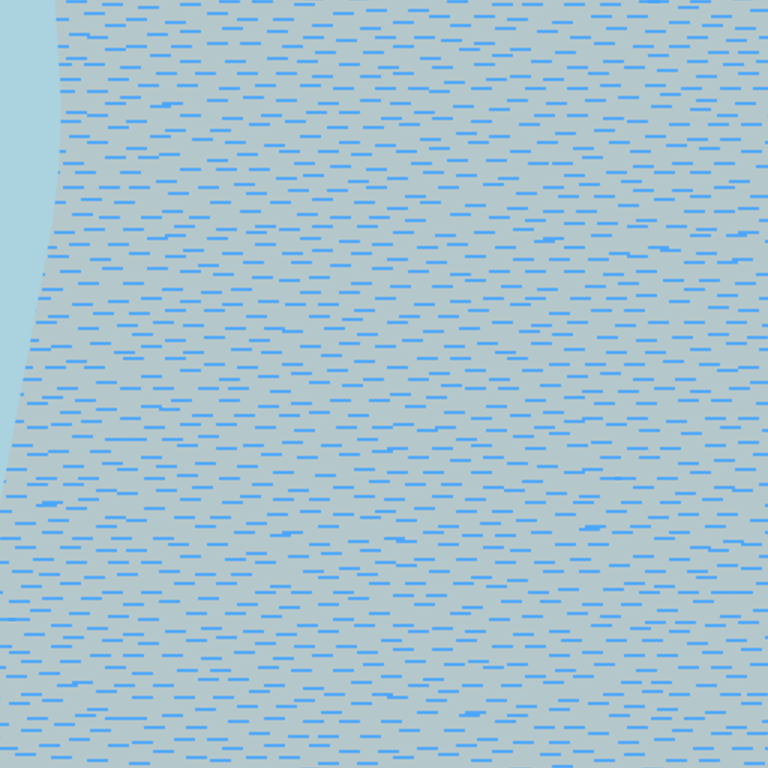
A WebGL 2 fragment shader for this pattern:

```glsl
#version 300 es
precision highp float;
// Marsh map fill: scattered short blue dashes on grey land beside a pale lake.

uniform vec2 u_resolution;
out vec4 outColor;

const vec3 LAND = vec3(0.706, 0.780, 0.796);
const vec3 LAKE = vec3(0.667, 0.828, 0.876);
const vec3 DASH = vec3(0.280, 0.645, 0.985);

const vec2 CELLS = vec2(20.0, 58.0);    // dashes across and down
const float GRID = 256.0;               // dashes snap to this fine grid
const vec2 HALF_DASH = vec2(3.5, 0.5);  // half size in grid units
const vec2 JITTER = vec2(0.30, 0.56);   // random range in cells

vec2 hash2(vec2 p) {
  vec3 q = fract(p.xyx * vec3(0.1031, 0.1030, 0.0973));
  q += dot(q, q.yzx + 33.33);
  return fract((q.xx + q.yz) * q.zy);
}

// Soft bar with a faint negative lobe that leaves a pale rim.
float barProfile(float d, float halfSize) {
  float body = 1.0 - smoothstep(halfSize - 0.4, halfSize + 0.4, d);
  float rim = max(0.0, 1.0 - abs(d - halfSize - 0.6) / 0.5);
  return body - 0.07 * rim;
}

// Slow sideways drift of a row, on top of the half-cell stagger.
float rowShift(float row) {
  return 0.5 * mod(row, 2.0) + 0.13 * sin(row * 0.83) + 0.10 * sin(row * 0.37 + 1.7);
}

// Gentle vertical wave that breaks up the straight rows.
float columnLift(vec2 cell) {
  return 0.35 * sin(cell.x * 1.3 + cell.y * 0.11) + 0.25 * sin(cell.x * 0.71 - cell.y * 0.17 + 2.0);
}

vec2 dashCentre(vec2 cell) {
  vec2 offset = (hash2(cell + 17.0) - 0.5) * JITTER;
  offset += vec2(rowShift(cell.y), columnLift(cell));
  vec2 centre = (cell + 0.5 + offset) / CELLS;
  return (floor(centre * GRID) + 0.5) / GRID;
}

float dashCoverage(vec2 uv) {
  float coverage = 0.0;
  float baseRow = floor(uv.y * CELLS.y);
  for (int j = -2; j <= 2; j++) {
    float row = baseRow + float(j);
    float baseColumn = floor(uv.x * CELLS.x - rowShift(row));
    for (int i = -1; i <= 1; i++) {
      vec2 cell = vec2(baseColumn + float(i), row);
      vec2 d = abs(uv - dashCentre(cell)) * GRID;
      coverage += barProfile(d.x, HALF_DASH.x) * barProfile(d.y, HALF_DASH.y);
    }
  }
  return min(coverage, 1.0);
}

float smoothMin(float a, float b, float k) {
  float h = max(k - abs(a - b), 0.0) / k;
  return min(a, b) - 0.25 * k * h * h;
}

// Shore position: two slopes joined by a rounded bend.
float shoreX(float depth) {
  return smoothMin(0.0716 + 0.06 * depth, 0.1225 - 0.187 * depth, 0.028);
}

void main() {
  vec2 uv = gl_FragCoord.xy / u_resolution;

  // Dashes on land
  vec3 color = mix(LAND, DASH, dashCoverage(uv));

  // Lake covers the upper left edge
  float shore = uv.x - shoreX(1.0 - uv.y);
  color = mix(LAKE, color, smoothstep(-0.002, 0.002, shore));

  outColor = vec4(color, 1.0);
}
```
